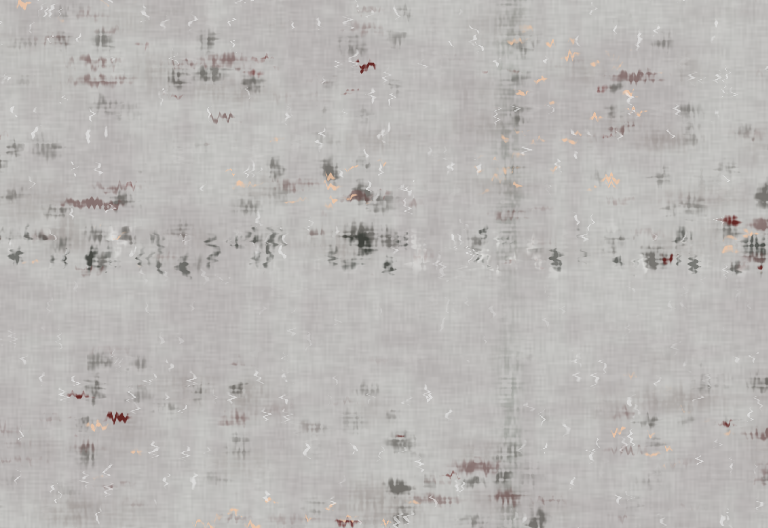
This texture is drawn by a Shadertoy shader. Its source:

```glsl
// Worn pale grey cloth: scattered smudges, rust streaks and flecks, broken up by threads.
// Stains are soft ellipses in jittered cells, gathered by height masks and layered sines
// around one ragged band that ends above a calm strip.

float hash(vec2 p) {
    vec3 q = fract(vec3(p.xyx) * vec3(0.1031, 0.1030, 0.0973));
    q += dot(q, q.yzx + 33.33);
    return fract((q.x + q.y) * q.z);
}

float noise(vec2 p) {
    vec2 cell = floor(p), f = fract(p);
    f = f * f * (3.0 - 2.0 * f);
    return mix(mix(hash(cell), hash(cell + vec2(1, 0)), f.x),
               mix(hash(cell + vec2(0, 1)), hash(cell + vec2(1, 1)), f.x), f.y);
}

// Crossed threads: thin vertical and horizontal runs with a fine grain, 0 to 1
float weave(vec2 p) {
    float warp = noise(p * vec2(210.0, 22.0));
    float weft = noise(p * vec2(20.0, 230.0) + 40.0);
    float grain = noise(p * vec2(240.0, 120.0) + 90.0);
    return smoothstep(0.25, 0.75, 0.4 * warp + 0.35 * weft + 0.25 * grain);
}

// Cellular stains: a share of the cells holds one soft ellipse of random size and strength
float stains(vec2 p, vec2 scale, float share, float seed) {
    vec2 q = p * scale + seed * 17.0;
    vec2 home = floor(q);
    float total = 0.0;
    for (int j = -1; j <= 1; j++)
    for (int i = -1; i <= 1; i++) {
        vec2 cell = home + vec2(i, j);
        if (hash(cell + seed) > share) continue;
        vec2 centre = cell + 0.2 + 0.6 * vec2(hash(cell + 5.3), hash(cell + 9.7));
        vec2 radius = 0.3 + 0.5 * vec2(hash(cell + 2.1), hash(cell + 7.9));
        float soft = smoothstep(1.0, 0.1, length((q - centre) / radius));
        total = max(total, soft * (0.4 + 0.6 * hash(cell + 3.3)));
    }
    return total;
}

// Stain coverage that reaches the raised threads first
float worked(float stain, float threads) {
    return smoothstep(0.1, 0.9, stain * (0.45 + 1.1 * threads));
}

void mainImage(out vec4 fragColor, in vec2 fragCoord) {
    vec2 p = fragCoord / iResolution.y;
    float threads = weave(p);
    float fine = noise(p * vec2(250.0, 50.0)) + noise(p * vec2(45.0, 250.0)) - 1.0;

    // Slightly pulled threads give the stains frayed edges
    vec2 fray = vec2(noise(p * vec2(9.0, 190.0)), noise(p * vec2(190.0, 9.0) + 8.0)) - 0.5;
    vec2 q = p + fray * vec2(0.02, 0.016);

    // Where stains gather: bands by height, clusters across
    float ragged = p.y + 0.035 * (noise(vec2(p.x * 75.0, 2.0)) - 0.5);
    float band = smoothstep(0.475, 0.50, ragged) * (1.0 - smoothstep(0.535, 0.58, ragged));
    float calm = smoothstep(0.27, 0.37, p.y) * (1.0 - smoothstep(0.48, 0.52, ragged));
    float cluster = 0.5 + 0.35 * cos((p.x - 0.18) * 24.2) + 0.15 * sin(p.x * 9.0 + p.y * 13.0);
    float patches = smoothstep(0.25, 0.65, noise(p * vec2(5.0, 8.0) + 3.0));
    float worn = (1.0 - calm) * (0.2 + 0.8 * cluster) * (0.45 + 0.55 * patches);
    worn = min(1.0, 1.35 * worn) * (1.0 - 0.6 * smoothstep(0.85, 1.0, p.y));

    // Ground: cool and warm greys in clouds and faint columns
    float cloud = 0.45 * noise(p * vec2(5.0, 9.0)) + 0.3 * noise(p * vec2(34.0, 5.0))
                + 0.25 * noise(p * vec2(12.0, 45.0));
    vec3 color = mix(vec3(0.762, 0.760, 0.750), vec3(0.722, 0.708, 0.704),
                     smoothstep(0.25, 0.75, cloud));
    color += 0.034 * fine;
    float column = exp(-pow((q.x - 0.965) / 0.022, 2.0));
    color -= vec3(0.13, 0.12, 0.13) * column * threads * (1.0 - 0.7 * calm);

    // Broad grime and grey smudges
    float grime = stains(q, vec2(5.0, 10.0), 0.65, 1.0) * worn;
    color = mix(color, vec3(0.52, 0.48, 0.46), 0.6 * grime * (0.25 + 0.75 * threads));
    float smudge = stains(q, vec2(14.0, 17.0), 0.45, 2.0) * worn;
    color = mix(color, vec3(0.31, 0.30, 0.28), 0.65 * worked(smudge, threads));

    // Pale rubbed marks, strongest in the band
    float rubbed = stains(q + vec2(0.0, 0.015), vec2(26.0, 13.0), 0.45, 3.0);
    color = mix(color, vec3(0.93, 0.93, 0.92),
                worked(rubbed, threads) * (0.10 + 0.75 * band * cluster));

    // Dark upright dashes and blocks of the band
    float dashes = max(stains(q, vec2(44.0, 15.0), 0.45, 4.0),
                       stains(q, vec2(17.0, 14.0), 0.4, 9.0) * cluster) * band;
    color = mix(color, vec3(0.22, 0.23, 0.21),
                worked(dashes, threads) * (0.45 + 0.45 * cluster));

    // Rust: wide faint streaks and small deep red cores
    float streak = stains(q, vec2(8.0, 30.0), 0.28, 5.0) * worn;
    color = mix(color, vec3(0.40, 0.28, 0.27), 0.6 * worked(streak, threads));
    float core = stains(q, vec2(17.0, 42.0), 0.13, 6.0) * smoothstep(0.35, 0.8, worn);
    core *= smoothstep(0.35, 0.6, noise(p * vec2(6.0, 9.0) + 21.0));
    color = mix(color, vec3(0.36, 0.10, 0.09), 0.9 * worked(core, threads));

    // Sparse peach flecks and thin white scratches
    float peach = stains(q, vec2(28.0, 70.0), 0.12, 7.0) * (1.0 - calm);
    peach *= smoothstep(0.68, 0.8, noise(p * vec2(5.0, 6.0) + 60.0));
    color = mix(color, vec3(0.95, 0.78, 0.65), 0.8 * worked(peach, threads));
    float scratch = stains(q, vec2(95.0, 30.0), 0.06, 8.0);
    color = mix(color, vec3(0.93), 0.6 * worked(scratch, threads) * (1.0 - 0.6 * calm));

    fragColor = vec4(clamp(color, 0.0, 1.0), 1.0);
}
```
